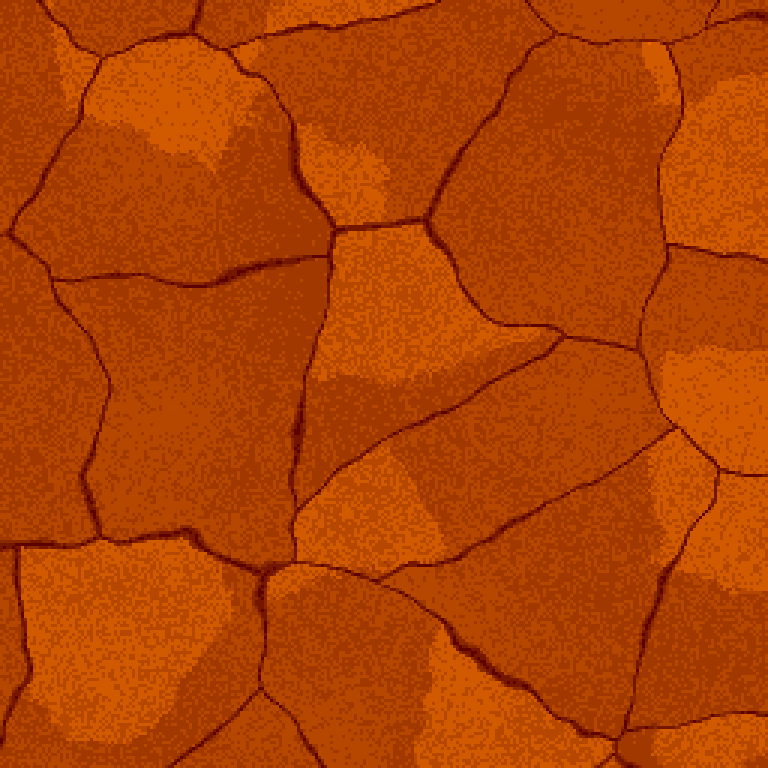
Reproduce this texture procedurally as a Shadertoy shader.

```glsl
// Scorched orange ground: dry plates parted by thin dark cracks, with paler facets.
// Two warped Voronoi layers give plates and facets; their tone is dithered
// on a coarse texel grid into seven shades, from dark red to bright orange.

float hash(vec2 p) {
    vec3 q = fract(vec3(p.xyx) * 0.1031);
    q += dot(q, q.yzx + 33.33);
    return fract((q.x + q.y) * q.z);
}

vec2 hash2(vec2 p) {
    return vec2(hash(p + 11.7), hash(p + 83.2));
}

float noise(vec2 p) {
    vec2 i = floor(p), f = fract(p);
    f = f * f * (3.0 - 2.0 * f);
    return mix(mix(hash(i), hash(i + vec2(1, 0)), f.x),
               mix(hash(i + vec2(0, 1)), hash(i + vec2(1, 1)), f.x), f.y);
}

// Signed noise offset in both axes
vec2 warp(vec2 p) {
    return vec2(noise(p + 40.0), noise(p + 90.0)) - 0.5;
}

// x: distance to the nearest cell border, yz: cell id
vec3 voronoi(vec2 p, vec2 scale) {
    vec2 base = floor(p * scale), nearest = vec2(9), second = vec2(9), id = base;
    for (int y = -2; y <= 2; y++)
    for (int x = -2; x <= 2; x++) {
        vec2 cell = base + vec2(x, y);
        vec2 toSeed = (cell + 0.1 + 0.8 * hash2(cell + 20.0)) / scale - p;
        float d = dot(toSeed, toSeed);
        if (d < dot(nearest, nearest)) {
            second = nearest;
            nearest = toSeed;
            id = cell;
        } else if (d < dot(second, second)) {
            second = toSeed;
        }
    }
    return vec3(dot(0.5 * (nearest + second), normalize(second - nearest)), id);
}

// Red and green of each shade; blue is always zero
vec3 shade(int level) {
    vec2 shades[7] = vec2[7](vec2(0.36, 0.0), vec2(0.46, 0.09), vec2(0.54, 0.16),
                             vec2(0.63, 0.22), vec2(0.71, 0.28), vec2(0.82, 0.35),
                             vec2(0.92, 0.41));
    return vec3(shades[clamp(level, 0, 6)], 0.0);
}

vec3 ground(vec2 uv) {
    // Coarse texels carry the grain
    vec2 texel = floor(uv * 256.0);
    vec2 p = (texel + 0.5) / 256.0;
    float grain = hash(texel + 300.0);

    // Plates with kinked edges, facets with ragged ones
    vec2 bend = 0.06 * warp(p * 8.0) + 0.014 * warp(p * 32.0);
    vec3 plate = voronoi(p + bend + 3.0, vec2(3.6, 3.0));
    vec2 ragged = 0.08 * warp(p * 7.0 + 15.0) + 0.02 * warp(p * 36.0)
                + 0.008 * (hash2(texel) - 0.5);
    vec3 facet = voronoi(p + ragged + 7.0, vec2(3.7));

    // Soft mottling, shifted a little from facet to facet
    float mottle = 0.65 * noise(p * 5.0 + 60.0) + 0.35 * noise(p * 13.0);
    float pick = fract(dot(facet.yz, vec2(0.755, 0.57)) + hash(plate.yz + 5.0));
    float tone = 3.48 + 1.1 * (mottle - 0.5) + 0.4 * (pick - 0.6);
    tone = clamp(tone, 3.02, 4.0);
    if (pick < 0.28) tone = clamp(tone + 1.35, 4.3, 5.22);

    // Cracks of uneven width, darkest at the core
    float halfWidth = 0.0032 + 0.004 * smoothstep(0.55, 0.9, noise(p * 9.0 + 30.0));
    float depth = plate.x / halfWidth;
    if (depth < 1.0) tone = min(tone, 0.1 + 2.2 * depth);

    return shade(int(floor(tone + grain)));
}

void mainImage(out vec4 fragColor, in vec2 fragCoord) {
    // Four samples per pixel smooth the texel edges
    vec3 color = vec3(0);
    for (int i = 0; i < 4; i++) {
        vec2 offset = vec2(i % 2, i / 2) * 0.5 - 0.25;
        color += 0.25 * ground((fragCoord + offset) / iResolution.y);
    }
    fragColor = vec4(color, 1.0);
}
```
